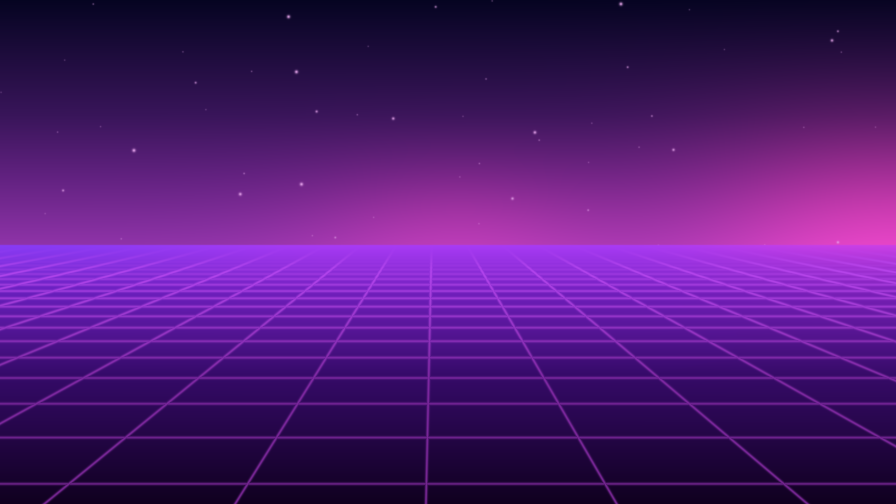
A WebGL 1 fragment shader for this background:

```glsl
precision highp float;
// Neon perspective grid under a violet dusk sky with pink glows and small stars.

uniform vec2 u_resolution;

// Lengths are fractions of the canvas height
const float HORIZON = 0.514;
const vec2 VANISHING = vec2(0.859, 0.630);
const float COLUMN_SPREAD = 0.601;
const float COLUMN_LEAN = -0.022;
const float ROW_SCALE = 3.201;
const float ROW_SHIFT = 0.425;
const float STAR_CELL = 0.092;

const vec3 GLOW_PINK = vec3(0.34, 0.07, 0.12);
const vec3 LINE_NEAR = vec3(0.58, 0.19, 0.70);
const vec3 LINE_FAR = vec3(0.77, 0.31, 0.98);
const vec3 STAR_PINK = vec3(0.92, 0.66, 0.94);

float hash(vec2 p) {
    vec3 q = fract(vec3(p.xyx) * 0.1031);
    q += dot(q, q.yzx + 33.33);
    return fract((q.x + q.y) * q.z);
}

// Four colours blended at 0, the two inner stops, and 1
vec3 ramp(float t, vec2 stops, vec3 a, vec3 b, vec3 c, vec3 d) {
    vec3 col = mix(a, b, clamp(t / stops.x, 0.0, 1.0));
    col = mix(col, c, clamp((t - stops.x) / (stops.y - stops.x), 0.0, 1.0));
    return mix(col, d, clamp((t - stops.y) / (1.0 - stops.y), 0.0, 1.0));
}

float glow(vec2 p, vec2 centre, vec2 radius) {
    vec2 q = (p - centre) / radius;
    return exp(-dot(q, q));
}

// Soft line at every integer; spacing is the distance between lines on screen
float gridLine(float coord, float spacing, float width) {
    float d = abs(fract(coord + 0.5) - 0.5) * spacing / width;
    return exp(-d * d);
}

// One jittered star in some cells, including neighbours for soft edges
float stars(vec2 p, float pixel) {
    vec2 cell = floor(p / STAR_CELL);
    float light = 0.0;
    for (int j = -1; j <= 1; j++) {
        for (int i = -1; i <= 1; i++) {
            vec2 id = cell + vec2(float(i), float(j));
            vec2 jitter = vec2(hash(id + 17.3), hash(id + 41.7));
            float size = hash(id + 73.1);
            float present = step(hash(id + 5.9), 0.56);
            float radius = max(mix(0.0018, 0.0038, size * size * size), 0.6 * pixel);
            float d = length(p - (id + jitter) * STAR_CELL) / radius;
            light += present * mix(0.2, 0.95, size * size) * exp(-d * d);
        }
    }
    return min(light, 1.0);
}

vec3 sky(vec2 p, float aspect, float pixel) {
    float height = (p.y - HORIZON) / (1.0 - HORIZON);
    vec3 col = ramp(height, vec2(0.28, 0.53),
        vec3(0.56, 0.20, 0.66), vec3(0.38, 0.13, 0.50),
        vec3(0.22, 0.08, 0.35), vec3(0.02, 0.015, 0.13));
    col += GLOW_PINK * glow(p, vec2(aspect, 0.53), vec2(0.42, 0.25));
    col += 0.5 * GLOW_PINK * glow(p, vec2(0.90, 0.53), vec2(0.30, 0.16));
    return mix(col, STAR_PINK, stars(p, pixel));
}

vec3 ground(vec2 p, float aspect, float pixel) {
    float nearness = clamp(1.0 - p.y / HORIZON, 0.0, 1.0);
    vec3 col = ramp(nearness, vec2(0.18, 0.5),
        vec3(0.66, 0.23, 0.96), vec3(0.44, 0.12, 0.74),
        vec3(0.21, 0.04, 0.41), vec3(0.06, 0.0, 0.12));

    // Bluer to the left, pinker to the right near the horizon
    float far = exp(-nearness * 7.0);
    col.r -= 0.13 * far * (1.0 - smoothstep(0.0, 0.7, p.x));
    col += vec3(0.14, 0.02, -0.06) * far * smoothstep(aspect - 0.6, aspect, p.x);

    // Perspective grid
    float depth = max(VANISHING.y - p.y, 0.05);
    float columnGap = COLUMN_SPREAD * depth;
    float rowGap = depth * depth / ROW_SCALE;
    float column = (p.x - VANISHING.x - COLUMN_LEAN * depth) / columnGap;
    float row = ROW_SCALE / depth - ROW_SHIFT;
    float width = max(0.0028, 0.75 * pixel);
    float slant = length(vec2(1.0, column * COLUMN_SPREAD + COLUMN_LEAN));
    float columns = gridLine(column, columnGap / slant, width);
    float rows = gridLine(row, rowGap, width) * smoothstep(0.003, 0.015, rowGap);
    float lines = max(columns * 0.75, rows * 0.65) * smoothstep(0.0, 0.12, nearness);
    return mix(col, mix(LINE_FAR, LINE_NEAR, smoothstep(0.0, 0.6, nearness)), lines);
}

void main() {
    float pixel = 1.0 / u_resolution.y;
    vec2 p = gl_FragCoord.xy * pixel;
    float aspect = u_resolution.x * pixel;
    float aboveHorizon = smoothstep(-pixel, pixel, p.y - HORIZON);
    vec3 col = mix(ground(p, aspect, pixel), sky(p, aspect, pixel), aboveHorizon);
    gl_FragColor = vec4(clamp(col, 0.0, 1.0), 1.0);
}
```
